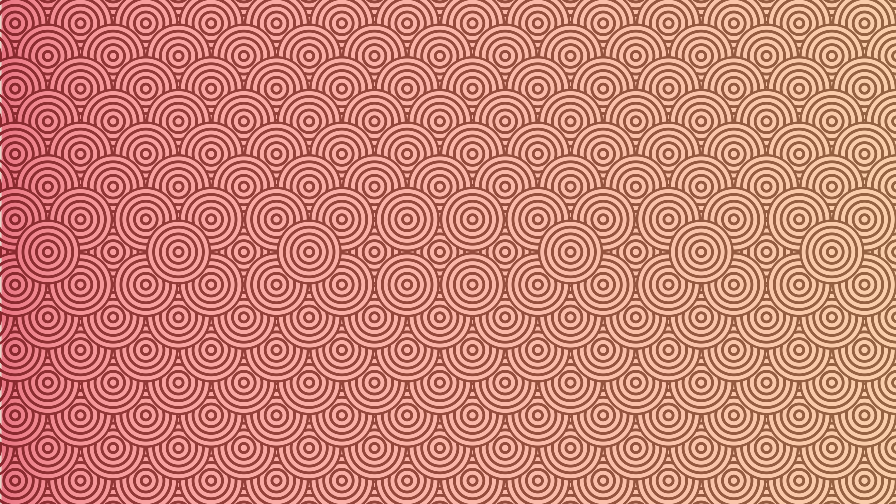
This pattern is drawn by a Shadertoy shader. Its source:

```glsl
#define COLUMNS 13.714
#define COLUMN_SHIFT 0.732
#define RING_FIRST 0.07
#define RING_PITCH 0.1035
#define LINE_WIDTH 0.044
#define DISC_RADIUS 0.498
#define RAISED_EVERY 2.0
#define MIDDLE_COLUMN 6.0
#define EDGE_STRIP 0.0018
#define EDGE_SOFTNESS 0.6

// Colour running through three stops from left to right
vec3 threeStops(vec3 left, vec3 middle, vec3 right, float t) {
    return t < 0.5 ? mix(left, middle, t * 2.0) : mix(middle, right, t * 2.0 - 1.0);
}

// Smoothed inside of a signed distance
float fill(float d, float blur) {
    return clamp(0.5 - d / blur, 0.0, 1.0);
}

// Ink coverage of the concentric rings at radius r
float ringInk(float r, float blur) {
    float index = max(round((r - RING_FIRST) / RING_PITCH), 0.0);
    float d = abs(r - RING_FIRST - index * RING_PITCH) - 0.5 * LINE_WIDTH;
    return fill(d, blur);
}

// Stacking height: rows overlap towards the middle; the middle row lies lowest,
// except for raised discs on either side of its centre
float discHeight(float row, float column) {
    if (row != 0.0) return -abs(row);
    float fromMiddle = abs(column - MIDDLE_COLUMN);
    bool raised = fromMiddle > 1.0 && mod(fromMiddle, RAISED_EVERY) == 0.0;
    return raised ? 0.0 : -1.5;
}

// Nearest disc of a row: x = ink, y = coverage, z = stacking height
vec3 rowDisc(vec2 p, float row, float blur) {
    float offset = 0.5 * mod(row, 2.0);
    float column = round(p.x - offset);
    float r = length(p - vec2(column + offset, 0.5 * row));
    return vec3(ringInk(r, blur), fill(r - DISC_RADIUS, blur), discHeight(row, column));
}

void mainImage(out vec4 fragColor, in vec2 fragCoord) {
    float pixel = COLUMNS / iResolution.x;
    float blur = EDGE_SOFTNESS * pixel;
    vec2 p = (fragCoord - vec2(0.0, 0.5 * iResolution.y)) * pixel;
    p.x -= COLUMN_SHIFT;

    // Only the two rows around the point can reach it
    float row = floor(2.0 * p.y);
    vec3 under = rowDisc(p, row, blur);
    vec3 over = rowDisc(p, row + 1.0, blur);
    if (under.z > over.z) {
        vec3 swapped = under;
        under = over;
        over = swapped;
    }
    float ink = mix(under.x * under.y, over.x, over.y);

    // Warm paper and ink gradients, rosier close to the left border
    float t = fragCoord.x / iResolution.x;
    vec3 paper = threeStops(vec3(0.975, 0.61, 0.62), vec3(0.98, 0.71, 0.66),
                            vec3(0.98, 0.81, 0.67), t);
    vec3 line = threeStops(vec3(0.57, 0.20, 0.21), vec3(0.58, 0.29, 0.235),
                           vec3(0.58, 0.39, 0.26), t);
    vec3 rose = mix(vec3(1.0), vec3(0.93, 0.74, 0.82), exp(-14.0 * t));

    // Pale sliver along the left border
    float strip = fill(t - EDGE_STRIP, 1.0 / iResolution.x);
    paper = mix(paper * rose, vec3(0.90, 0.82, 0.78), strip);

    fragColor = vec4(mix(paper, line * rose, ink), 1.0);
}
```
